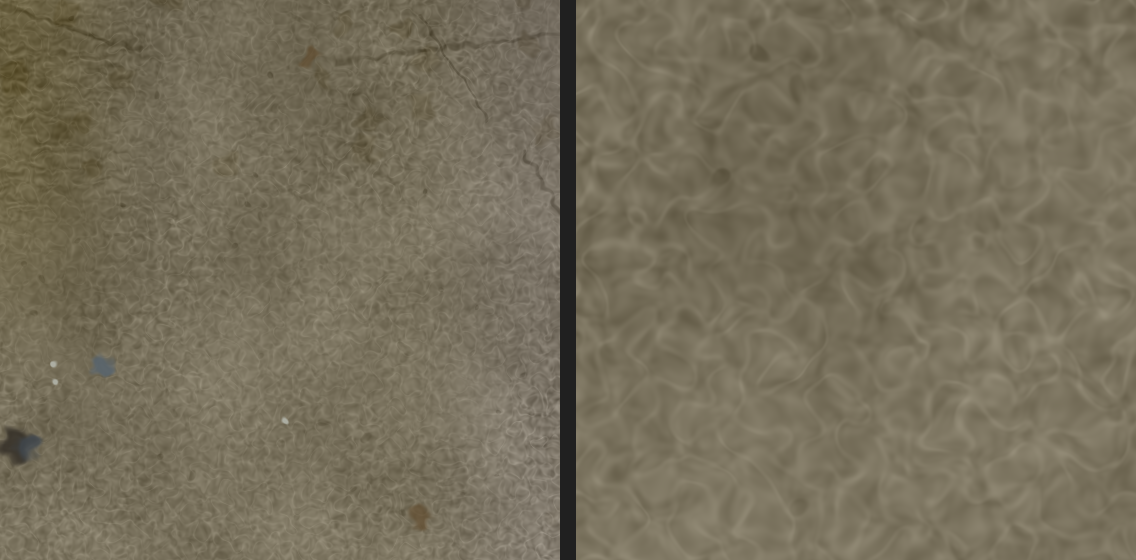
Left, the full canvas; right, a detail of the centre.
Write a WebGL 1 fragment shader that draws this texture.

```glsl
precision highp float;
// Worn olive-grey concrete: warped gradient noise forms the curly grain,
// broad noise the mottling. Cell-scattered stains and pits, wandering
// cracks and a few paint flecks lie on top.
uniform vec2 u_resolution;

vec2 hash2(vec2 p) {
  return fract(sin(vec2(dot(p, vec2(127.1, 311.7)),
                        dot(p, vec2(269.5, 183.3)))) * 43758.55);
}

float corner(vec2 cell, vec2 offset) {
  float angle = 6.2832 * hash2(cell).x;
  return dot(vec2(cos(angle), sin(angle)), offset);
}

float gradientNoise(vec2 p) {
  vec2 i = floor(p), f = fract(p);
  vec2 u = f * f * f * (f * (f * 6.0 - 15.0) + 10.0);
  vec2 e = vec2(1.0, 0.0);
  return mix(mix(corner(i, f), corner(i + e, f - e), u.x),
             mix(corner(i + e.yx, f - e.yx), corner(i + 1.0, f - 1.0), u.x), u.y);
}

float fbm(vec2 p) {
  float sum = 0.0, amp = 1.0;
  for (int k = 0; k < 4; k++) {
    sum += amp * gradientNoise(p);
    p = mat2(1.6, 1.2, -1.2, 1.6) * p + 7.3;
    amp *= 0.55;
  }
  return sum;
}

// Soft round marks, one candidate per cell; share is the odds of a mark.
float scatter(vec2 p, float share, float size) {
  float mark = 0.0;
  vec2 cell = floor(p);
  for (int y = -1; y <= 1; y++) {
    for (int x = -1; x <= 1; x++) {
      vec2 c = cell + vec2(x, y);
      vec2 pick = hash2(c + 41.0);
      float r = size * mix(0.45, 1.0, pick.y);
      float disc = 1.0 - smoothstep(0.65 * r, 1.15 * r, length(p - c - hash2(c)));
      mark = max(mark, disc * smoothstep(0.0, 0.15, share - pick.x));
    }
  }
  return mark;
}

float crack(vec2 p, vec2 a, vec2 b, float width) {
  vec2 ab = b - a;
  float t = clamp(dot(p - a, ab) / dot(ab, ab), 0.0, 1.0);
  return 1.0 - smoothstep(0.2 * width, width, length(p - a - ab * t));
}

float fleck(vec2 p, vec2 center, float r) {
  return 1.0 - smoothstep(0.5 * r, 1.2 * r, length(p - center));
}

void main() {
  vec2 p = gl_FragCoord.xy / u_resolution.y;
  vec2 wobble = vec2(gradientNoise(p * 38.0), gradientNoise(p * 38.0 + 53.0));
  vec2 q = p + 0.010 * wobble;

  // Broad light: dim along the top, brighter to the lower right
  float tone = 0.469 + 0.03 * (p.x - 0.5) - 0.05 * (p.y - 0.5);
  tone += 0.065 * fbm(p * 4.0 + 3.0);

  // Curly grain, drawn out sideways in the upper left
  float streaked = smoothstep(0.32, 0.2, p.x) * smoothstep(0.55, 0.68, p.y);
  float curls = gradientNoise(q * 72.0);
  float streaks = gradientNoise(q * vec2(32.0, 105.0) + 19.0);
  float ridge = smoothstep(0.15, 0.0, abs(gradientNoise(q * 46.0 + 31.0))) - 0.35;
  float grain = 0.085 * mix(curls, streaks * 1.2, streaked)
              + 0.055 * gradientNoise(q * 135.0 + 11.0) + 0.036 * ridge;
  float rough = 0.9 + 0.5 * fbm(p * 5.0 + 27.0)
              + 0.5 * smoothstep(0.85, 1.0, p.x) * smoothstep(0.6, 0.2, p.y);
  tone += grain * max(rough, 0.45);

  // Stains crowd the top; small pits lie everywhere
  vec2 ragged = p + 0.022 * wobble;
  float stain = scatter(ragged * 13.0, mix(0.06, 0.5, smoothstep(0.55, 1.0, p.y)), 0.4);
  float pit = scatter(q * 27.0 + 5.0, 0.16, 0.25);
  tone -= 0.042 * stain + 0.055 * pit;

  // Long faint seam across the top and two sharper cracks at the right
  vec2 s = p + 0.012 * wobble;
  float seam = max(crack(s, vec2(0.0, 0.99), vec2(0.25, 0.91), 0.007),
                   crack(s, vec2(0.6, 0.89), vec2(1.0, 0.94), 0.006));
  float split = max(crack(q, vec2(0.75, 0.975), vec2(0.872, 0.785), 0.0035),
                    crack(s, vec2(0.935, 0.727), vec2(1.0, 0.622), 0.0045));
  tone -= 0.07 * seam + 0.08 * split;

  // Olive tint, yellower at the left and cooler at the right edge
  vec3 color = tone - vec3(0.0, 0.03, 0.11);
  float warm = smoothstep(0.3, 0.0, p.x) * smoothstep(0.2, 0.8, p.y);
  color += warm * vec3(0.008, 0.0, -0.045);
  color.b += 0.03 * smoothstep(0.7, 1.0, p.x);
  color -= stain * vec3(0.0, 0.004, 0.014);

  // Rust spots, then dark, blue and pale paint flecks
  float rust = max(fleck(ragged, vec2(0.556, 0.9), 0.018),
                   fleck(ragged, vec2(0.75, 0.073), 0.022));
  color = mix(color, vec3(0.37, 0.28, 0.16), 0.6 * rust);
  color = mix(color, vec3(0.20, 0.18, 0.15), 0.85 * fleck(ragged, vec2(0.028, 0.205), 0.032));
  color = mix(color, vec3(0.25, 0.28, 0.31), 0.8 * fleck(ragged, vec2(0.052, 0.205), 0.025));
  color = mix(color, vec3(0.34, 0.39, 0.43), 0.85 * fleck(ragged, vec2(0.183, 0.345), 0.021));
  float pale = max(fleck(q, vec2(0.51, 0.251), 0.008),
               max(fleck(q, vec2(0.096, 0.318), 0.008), fleck(q, vec2(0.098, 0.35), 0.006)));
  color = mix(color, vec3(0.70, 0.71, 0.67), 0.9 * pale);

  gl_FragColor = vec4(clamp(color, 0.0, 1.0), 1.0);
}
```
